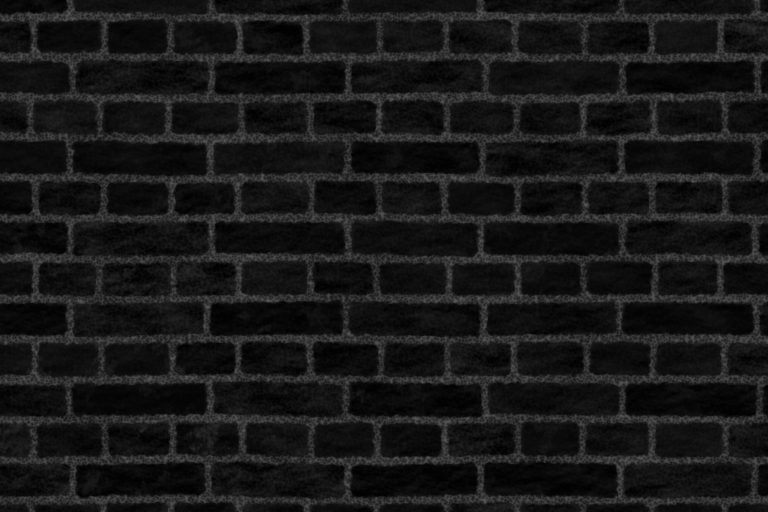
This texture is drawn by a WebGL 1 fragment shader. Its source:

```glsl
precision highp float;
// Black brick wall: alternating courses of long stretchers and short headers in rough grey mortar.

uniform vec2 u_resolution;

// Lengths are fractions of the canvas height.
const float COURSE_HEIGHT = 0.0786;
const float FIRST_JOINT = 0.0332;
const float STRETCHER_LENGTH = 0.2676;
const float HEADER_LENGTH = 0.1348;
const float STRETCHER_START = 0.1406;
const float HEADER_START = 0.0645;
const vec2 JOINT_WIDTH = vec2(0.0150, 0.0155);
const float CORNER_RADIUS = 0.010;

const vec3 BRICK_DARK = vec3(0.026);
const vec3 BRICK_LIGHT = vec3(0.078);
const vec3 MORTAR_DARK = vec3(0.070);
const vec3 MORTAR_LIGHT = vec3(0.310);
const vec3 LIME_STAIN = vec3(0.20);

float hash(vec2 p) {
  vec3 q = fract(p.xyx * vec3(0.1031, 0.1030, 0.0973));
  q += dot(q, q.yzx + 33.33);
  return fract((q.x + q.y) * q.z);
}

// Distances to the nearest and second nearest scattered points.
vec2 cellular(vec2 p) {
  vec2 cell = floor(p);
  vec2 nearest = vec2(2.0);
  for (int j = -1; j <= 1; j++) {
    for (int i = -1; i <= 1; i++) {
      vec2 c = cell + vec2(float(i), float(j));
      float d = length(c + vec2(hash(c), hash(c + 57.3)) - p);
      nearest = d < nearest.x ? vec2(d, nearest.x) : vec2(nearest.x, min(nearest.y, d));
    }
  }
  return nearest;
}

// Layered sines, each octave turned and bent by the one before; about -1 to 1.
float waves(vec2 p) {
  float sum = 0.0;
  float weight = 0.5;
  for (int i = 0; i < 5; i++) {
    sum += weight * sin(p.x + 1.3 * sin(p.y + sum)) * cos(0.8 * p.y - sum);
    p = mat2(1.5, 1.2, -1.2, 1.5) * p + 2.7;
    weight *= 0.62;
  }
  return sum;
}

float roundedBox(vec2 p, vec2 halfSize, float radius) {
  vec2 q = abs(p) - halfSize + radius;
  return length(max(q, 0.0)) + min(max(q.x, q.y), 0.0) - radius;
}

// Position of an upright joint, in brick lengths, slightly uneven.
float jointAt(float index, float row, float sway) {
  return index + (hash(vec2(index + 31.0, row + 17.0)) - 0.5) * sway;
}

// Returns signed distance to the brick, its column and the height within it.
vec3 brickAt(vec2 p, float row, float isHeader) {
  float span = mix(STRETCHER_LENGTH, HEADER_LENGTH, isHeader);
  float sway = mix(0.04, 0.08, isHeader);
  float u = (p.x - mix(STRETCHER_START, HEADER_START, isHeader)) / span;
  float joint = floor(u + 0.5);
  float column = u < jointAt(joint, row, sway) ? joint - 1.0 : joint;
  float left = jointAt(column, row, sway);
  float right = jointAt(column + 1.0, row, sway);
  vec2 halfSize = 0.5 * (vec2((right - left) * span, COURSE_HEIGHT) - JOINT_WIDTH);
  halfSize.y -= 0.0025 * hash(vec2(column, row + 71.0));
  vec2 local = vec2((u - 0.5 * (left + right)) * span,
                    p.y - FIRST_JOINT - (row + 0.5) * COURSE_HEIGHT);
  local.y += local.x * (hash(vec2(column + 5.0, row)) - 0.5) * 0.04;
  return vec3(roundedBox(local, halfSize, CORNER_RADIUS), column, local.y / halfSize.y);
}

vec3 mortarColor(vec2 p) {
  float grain = 0.7 * cellular(p * 170.0).x + 0.4 * cellular(p * 80.0).x;
  return mix(MORTAR_DARK, MORTAR_LIGHT, clamp(grain + 0.16 * waves(p * 14.0), 0.0, 1.0));
}

vec3 brickColor(vec2 p, vec2 id, float isHeader, float depth, float height) {
  float tone = pow(hash(id + 11.0), 1.4) * 0.75 + 0.2 * isHeader;
  float roughness = 0.5 + 0.8 * hash(id + 23.0);
  vec2 q = p + id * 0.37;
  vec3 color = mix(BRICK_DARK, BRICK_LIGHT, tone);
  float mottle = 0.8 * waves(q * vec2(35.0, 60.0)) + 0.9 * (cellular(q * 150.0).x - 0.45);
  color *= max(0.25, 1.0 + roughness * mottle);
  // Slanting ridges: one side of each fold is dark, the other catches light.
  vec2 foldPoint = q * vec2(24.0, 52.0);
  float slope = waves(foldPoint + vec2(0.0, 0.3)) - waves(foldPoint);
  color += 0.055 * roughness * clamp(slope, -0.5, 0.6);
  // Worn rims, lit along the top and broken along their length.
  float rim = smoothstep(-0.007, 0.0, depth);
  float wear = max(0.0, 0.5 + waves(q * 60.0));
  color += 0.035 * rim * (0.7 - 0.3 * height) * wear;
  // Lime flakes gather toward the lower left.
  vec2 offset = p - vec2(0.28, 0.82);
  float region = 0.3 + 0.7 * exp(-7.0 * dot(offset, offset));
  float flakes = smoothstep(0.15, 0.65, waves(q * 50.0) + 0.4 * waves(p * 18.0));
  flakes *= 0.5 + cellular(q * 120.0).x;
  return mix(max(color, 0.008), LIME_STAIN, 0.7 * flakes * region * hash(id + 41.0));
}

void main() {
  vec2 p = gl_FragCoord.xy / u_resolution.y;
  p.y = 1.0 - p.y;

  // Uneven courses and ragged brick edges.
  vec2 warped = p + vec2(0.0022 * waves(p * 62.0), 0.0014 * sin(p.x * 9.0 + p.y * 5.0));
  warped.y += 0.0022 * waves(p * 55.0 + 9.0);
  float row = floor((warped.y - FIRST_JOINT) / COURSE_HEIGHT);
  float isHeader = 1.0 - mod(row, 2.0);
  vec3 brick = brickAt(warped, row, isHeader);
  float edge = brick.x + 0.0045 * (cellular(p * 85.0).x - 0.45);

  // Mortar sits back: shadow pools beside the bricks, deepest under them.
  float shade = mix(0.62, 0.45, smoothstep(0.0, 1.0, brick.z));
  vec3 mortar = mortarColor(p) * mix(shade, 1.1, smoothstep(-0.001, 0.005, edge));
  vec3 face = brickColor(p, vec2(brick.y, row), isHeader, edge, brick.z);
  float softness = 0.001 + 0.6 / u_resolution.y;
  gl_FragColor = vec4(mix(face, mortar, smoothstep(-softness, softness, edge)), 1.0);
}
```
